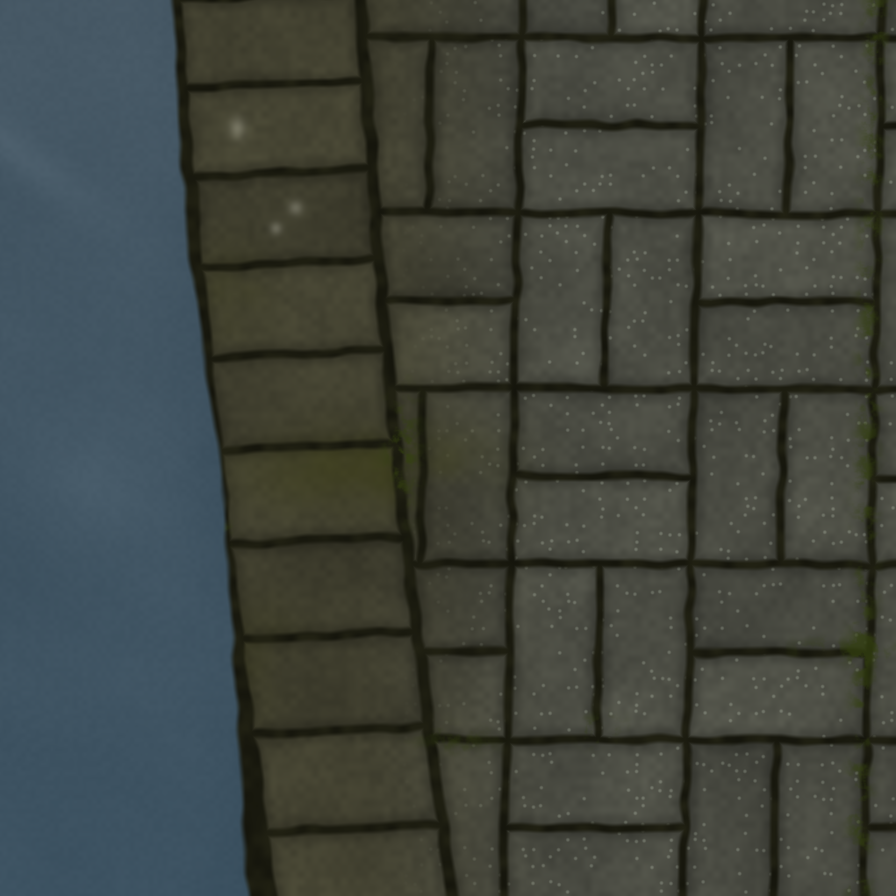
Give the GLSL for this texture, as a Shadertoy shader.

```glsl
// Worn basket-weave paving beside a smooth blue slab, split by a curved brick border.
// Bricks come from edge distances in bent grids; value noise adds grime and grain,
// while soft spots place moss along the joints.

float hash(vec2 p) {
    return fract(sin(dot(p, vec2(127.1, 311.7))) * 43758.5453);
}

float noise(vec2 p) {
    vec2 i = floor(p), f = fract(p);
    f = f * f * (3.0 - 2.0 * f);
    return mix(mix(hash(i), hash(i + vec2(1, 0)), f.x),
               mix(hash(i + vec2(0, 1)), hash(i + vec2(1, 1)), f.x), f.y);
}

float fbm(vec2 p) {
    float sum = 0.0, amp = 0.5;
    for (int i = 0; i < 4; i++) {
        sum += amp * noise(p);
        p = p * 2.03 + 17.3;
        amp *= 0.5;
    }
    return sum;
}

float spot(vec2 p, vec2 center, vec2 radius) {
    vec2 d = (p - center) / radius;
    return exp(-dot(d, d));
}

// Distance from a local position to the nearest side of its brick
float brickInset(vec2 local, vec2 size) {
    vec2 d = min(local, size - local);
    return min(d.x, d.y);
}

// Alternating pairs of bricks: x is the inset, yz the brick id
vec3 basketWeave(vec2 p) {
    vec2 pitch = vec2(0.201, 0.196);
    vec2 g = (p - vec2(0.583 - 0.021 * p.y, 0.039 + 0.004 * p.x)) / pitch;
    vec2 cell = floor(g), f = fract(g);
    bool upright = mod(cell.x + cell.y, 2.0) > 0.5;
    vec2 parts = upright ? vec2(2, 1) : vec2(1, 2);
    vec2 size = pitch / parts;
    return vec3(brickInset(fract(f * parts) * size, size),
                cell * 2.0 + floor(f * parts));
}

// Scattered pale grains, one candidate per cell
float grains(vec2 p, float scale) {
    vec2 id = floor(p * scale), f = fract(p * scale);
    vec2 center = 0.3 + 0.4 * vec2(hash(id + 3.1), hash(id + 8.7));
    float present = step(0.83, hash(id + 21.0));
    return present * smoothstep(0.32, 0.05, length(f - center));
}

vec3 slab(vec2 p) {
    vec3 col = mix(vec3(0.285, 0.355, 0.405), vec3(0.235, 0.32, 0.38), p.y);
    col += 0.05 * (fbm(vec2(p.x * 5.0 - p.y * 3.0, p.y * 5.0)) - 0.5);
    col += 0.035 * spot(p, vec2(0.02, 0.17 + 0.7 * (p.x - 0.02)), vec2(0.07, 0.025));
    col += 0.018 * spot(p, vec2(0.1, 0.53), vec2(0.07, 0.05));
    col -= 0.02 * smoothstep(0.13, 0.25, p.x - 0.07 * p.y);
    return col + 0.012 * (noise(p * 190.0) - 0.5);
}

void mainImage(out vec4 fragColor, in vec2 fragCoord) {
    vec2 p = fragCoord / iResolution.xy;
    p.y = 1.0 - p.y;
    float y = p.y;

    // Slightly ragged brick outlines
    vec2 q = p + 0.005 * (vec2(noise(p * 38.0), noise(p * 38.0 + 40.0)) - 0.5);

    // Curved sides of the slab and border
    float slabEdge = 0.192 + 0.06 * y + 0.025 * smoothstep(0.2, 0.6, y);
    float left = 0.198 + 0.075 * y + 0.032 * y * y;
    float right = 0.399 + 0.058 * y + 0.043 * y * y;

    // Border courses, tilted and growing taller downward
    float rowY = q.y + 0.045 * (q.x - left);
    float row = 10.23 * rowY - 0.58 * rowY * rowY;
    float rowInset = min(fract(row), 1.0 - fract(row)) * 0.102;
    float borderInset = min(rowInset, min(q.x - left, right + 0.002 - q.x));

    vec3 weave = basketWeave(q);
    float fieldInset = min(weave.x, q.x - right - 0.006);
    bool border = p.x < right + 0.004;
    float inset = border ? borderInset : fieldInset;
    vec2 id = border ? vec2(floor(row), 71.0) : weave.yz;

    // Weathered faces: olive at the border, greyer to the right
    float grime = fbm(p * 11.0 + id * 3.7);
    vec3 face = mix(vec3(0.255, 0.25, 0.185), vec3(0.292, 0.297, 0.262),
                    smoothstep(0.38, 0.65, p.x));
    face *= 0.93 + 0.14 * hash(id + 5.0);
    face *= 0.83 + 0.36 * grime;
    face *= 0.94 + 0.12 * noise(p * 125.0);
    face *= mix(0.82, 1.0, smoothstep(0.003, 0.02, inset));
    face += vec3(0.13, 0.14, 0.13) * grains(p, 105.0) * smoothstep(0.42, 0.62, p.x);
    face += 0.17 * (spot(p, vec2(0.265, 0.143), vec2(0.009, 0.012))
                  + spot(p, vec2(0.33, 0.232), vec2(0.008))
                  + spot(p, vec2(0.308, 0.255), vec2(0.007)));

    // Green film on the damp border courses
    float film = spot(p, vec2(0.42, 0.525), vec2(0.13, 0.045))
               + 0.6 * spot(p, vec2(0.26, 0.33), vec2(0.04, 0.05))
               + 0.5 * spot(p, vec2(0.28, 0.74), vec2(0.06, 0.06));
    face = mix(face, vec3(0.23, 0.235, 0.075), film * 0.65 * smoothstep(0.2, 0.7, grime));

    // Dark joints with tufts of moss
    float tufts = smoothstep(0.42, 0.72, fbm(p * 70.0));
    float moss = spot(p, vec2(0.449, 0.505), vec2(0.018, 0.06))
               + spot(p, vec2(0.67, 0.815), vec2(0.022, 0.014))
               + spot(p, vec2(0.245, 0.598), vec2(0.014))
               + 0.7 * spot(p, vec2(0.978 - 0.02 * y, y), vec2(0.013, 1.0))
               + 0.6 * spot(p, vec2(0.95, 0.725), vec2(0.06, 0.012))
               + 0.5 * spot(p, vec2(0.51, 0.825), vec2(0.04, 0.014));
    vec3 joint = vec3(0.105, 0.105, 0.06) * (0.75 + 0.5 * noise(p * 80.0));
    vec3 col = mix(joint, face, smoothstep(0.0015, 0.0075, inset));
    col = mix(col, vec3(0.2, 0.25, 0.06), clamp(moss * tufts, 0.0, 0.75));

    float slabMask = smoothstep(0.004, -0.004, q.x - slabEdge);
    fragColor = vec4(mix(col, slab(p), slabMask), 1.0);
}
```
